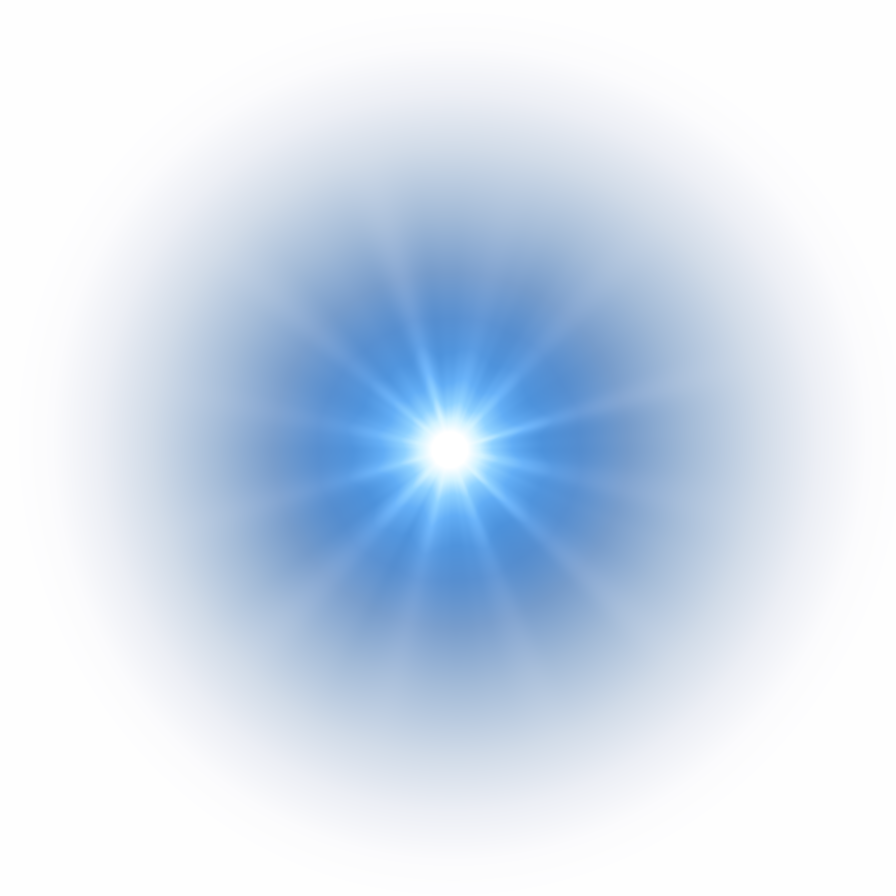
Reproduce this background procedurally as a three.js fragment shader.

```glsl
// A glowing blue star with a white core, soft rays and a hazy halo on white.
varying vec2 vUv;

const float PI = 3.14159265;
const float TAU = 6.2831853;
const int RAY_COUNT = 12;

float hash(float n) {
  return fract(sin(n * 127.1) * 43758.5453);
}

// Smooth noise around the circle, repeating after a whole number of cells
float angularNoise(float angle, float cells, float seed) {
  float x = fract(angle / TAU) * cells;
  float cell = floor(x);
  float a = hash(mod(cell, cells) + seed);
  float b = hash(mod(cell + 1.0, cells) + seed);
  return mix(a, b, smoothstep(0.0, 1.0, x - cell));
}

float angleBetween(float a, float b) {
  return abs(mod(a - b + PI, TAU) - PI);
}

// Broad rays, evenly spread with slight variation in place, width and strength
float starRays(float angle, float firstAngle) {
  float light = 0.0;
  for (int i = 0; i < RAY_COUNT; i++) {
    float id = float(i);
    float jitter = (hash(id + 3.0) - 0.5) * 0.09;
    float direction = firstAngle + id * TAU / float(RAY_COUNT) + jitter;
    float width = mix(0.07, 0.13, hash(id + 21.0));
    float strength = mix(0.65, 1.0, hash(id + 47.0));
    float d = angleBetween(angle, direction) / width;
    light += strength * exp(-d * d);
  }
  return light;
}

// Extends a radial gradient by one colour between two radii
vec3 addStop(vec3 inner, vec3 outer, float start, float end, float radius) {
  return mix(inner, outer, clamp((radius - start) / (end - start), 0.0, 1.0));
}

vec3 glowGradient(float r) {
  vec3 c = vec3(1.0);
  c = addStop(c, vec3(0.82, 0.95, 1.00), 0.020, 0.036, r);
  c = addStop(c, vec3(0.56, 0.82, 1.00), 0.036, 0.054, r);
  c = addStop(c, vec3(0.40, 0.69, 0.97), 0.054, 0.080, r);
  c = addStop(c, vec3(0.34, 0.60, 0.88), 0.080, 0.114, r);
  c = addStop(c, vec3(0.37, 0.58, 0.83), 0.114, 0.148, r);
  c = addStop(c, vec3(0.49, 0.63, 0.81), 0.148, 0.198, r);
  c = addStop(c, vec3(0.65, 0.74, 0.85), 0.198, 0.262, r);
  c = addStop(c, vec3(0.82, 0.86, 0.91), 0.262, 0.340, r);
  c = addStop(c, vec3(0.925, 0.935, 0.96), 0.340, 0.400, r);
  c = addStop(c, vec3(0.985, 0.985, 0.992), 0.400, 0.455, r);
  c = addStop(c, vec3(0.996), 0.455, 0.500, r);
  return c;
}

void main() {
  vec2 p = vUv - vec2(0.502, 0.498);
  float radius = length(p);
  float angle = atan(p.y, p.x);

  float rays = starRays(angle, radians(18.0));
  float streaks = 0.6 * angularNoise(angle, 44.0, 5.0)
                + 0.4 * angularNoise(angle, 90.0, 170.0) - 0.5;

  // Rays stretch the bright core outwards
  float coreFade = smoothstep(0.012, 0.05, radius)
                 * (1.0 - smoothstep(0.07, 0.17, radius));
  float stretch = 1.0 - coreFade * (0.20 * (rays - 0.5) + 0.16 * streaks);

  // The halo is slightly uneven and reaches further to the right
  float haloFade = smoothstep(0.15, 0.35, radius);
  stretch -= haloFade * (0.02 * cos(angle) + 0.01 * cos(3.0 * angle - 1.2));

  vec3 color = glowGradient(radius * stretch);

  // Faint light and dark streaks carry on into the halo
  float rayFade = smoothstep(0.04, 0.10, radius)
                * (1.0 - smoothstep(0.12, 0.38, radius));
  color += vec3(0.07, 0.05, 0.035) * rayFade * (rays - 0.45 + 0.5 * streaks);

  gl_FragColor = vec4(clamp(color, 0.0, 1.0), 1.0);
}
```
